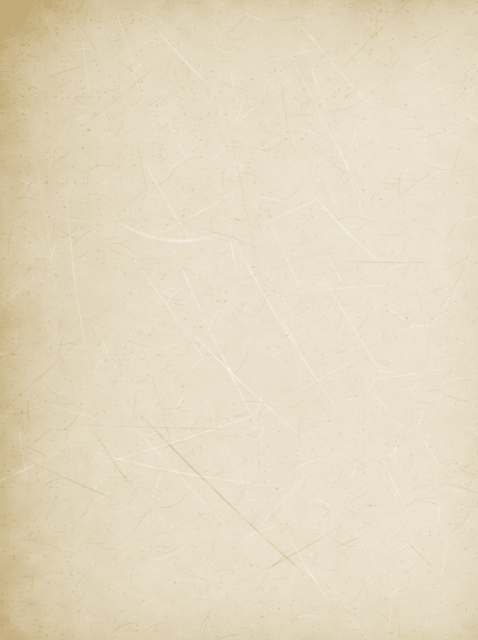
This texture is drawn by a Shadertoy shader. Its source:

```glsl
float hash(vec2 p) {
    return fract(sin(dot(p, vec2(127.1, 311.7))) * 43758.5453);
}

vec2 hash2(vec2 p) {
    return vec2(hash(p), hash(p + 47.3));
}

float noise(vec2 p) {
    vec2 i = floor(p), f = fract(p);
    f = f * f * (3.0 - 2.0 * f);
    return mix(mix(hash(i), hash(i + vec2(1, 0)), f.x),
               mix(hash(i + vec2(0, 1)), hash(i + 1.0), f.x), f.y);
}

float fbm(vec2 p) {
    float sum = 0.0, amp = 0.5;
    for (int i = 0; i < 5; i++) {
        sum += amp * noise(p);
        p = p * 2.03 + 17.1;
        amp *= 0.5;
    }
    return sum;
}

// Bent line with soft sides and tapered ends
float stroke(vec2 p, vec2 centre, float angle, float halfLength, float bend, float width) {
    vec2 dir = vec2(cos(angle), sin(angle)), d = p - centre;
    float along = dot(d, dir);
    float across = dot(d, vec2(-dir.y, dir.x)) - bend * along * along;
    float side = 1.0 - smoothstep(0.0, width + 1.0 / iResolution.y, abs(across));
    return side * (1.0 - smoothstep(0.4 * halfLength, halfLength, abs(along)));
}

// Short fibres, one per cell at most
float fibres(vec2 p, float cells, float share, float seed) {
    float sum = 0.0;
    for (int y = -1; y <= 1; y++)
    for (int x = -1; x <= 1; x++) {
        vec2 id = floor(p * cells) + vec2(x, y);
        vec2 r = hash2(id + seed), s = hash2(id + seed + 91.7);
        float angle = 0.5 + 2.2 * (s.x - 0.5);
        float ink = step(hash(id + seed + 5.9), share) * (0.3 + 0.7 * s.y);
        sum += ink * stroke(p, (id + r) / cells, angle, (0.2 + 0.6 * s.y) / cells,
                            (r.x - 0.5) * cells, 0.0006);
    }
    return sum;
}

// Round flecks kept inside their cells
float specks(vec2 p, float cells, float share, float seed) {
    vec2 id = floor(p * cells), r = hash2(id + seed);
    vec2 d = (fract(p * cells) - 0.25 - 0.5 * r) / cells;
    d.y *= 0.7 + 0.8 * r.x;
    float radius = 0.0006 + 0.0016 * pow(r.y, 3.0);
    float dot1 = 1.0 - smoothstep(0.3 * radius, radius + 1.0 / iResolution.y, length(d));
    return dot1 * step(hash(id + seed + 8.3), share) * (0.4 + 0.6 * r.x);
}

void mainImage(out vec4 fragColor, in vec2 fragCoord) {
    vec2 p = fragCoord / iResolution.y;
    float wide = iResolution.x / iResolution.y;
    float clouds = fbm(p * 5.0) - 0.48;
    float mottle = fbm(p * 38.0 + 9.0) - 0.48;

    // Browning that creeps in from the edges
    float age = 0.93 * exp(-p.x / 0.095) + 0.62 * exp(-(1.0 - p.y) / 0.06)
              + 0.42 * exp(-p.y / 0.05) + 0.16 * exp(-(wide - p.x) / 0.03);
    age *= 1.0 + 0.9 * clouds + 0.35 * mottle;
    float shade = age + 0.09 * clouds + 0.10 * mottle + 0.03;

    // Paper grain
    shade += 0.09 * (noise(p * 420.0) - 0.5) + 0.05 * (noise(p * vec2(120.0, 260.0)) - 0.5);

    // Long scratches, mostly falling to the right
    float pale = 0.0, dark = 0.0;
    for (int i = 0; i < 80; i++) {
        vec2 id = vec2(i, 3.7);
        vec2 r = hash2(id), s = hash2(id + 20.0), t = hash2(id + 60.0);
        float angle = s.x < 0.65 ? -1.1 + 0.7 * (s.y - 0.5) : 0.25 + 1.2 * (s.y - 0.5);
        float halfLength = 0.03 + 0.17 * t.x * t.x;
        float mark = stroke(p, r * vec2(wide, 1.0), angle, halfLength,
                            (t.y - 0.5) * 0.13 / halfLength, 0.0004 + 0.0008 * s.y * t.y);
        mark *= 0.25 + 0.75 * t.y;
        if (i % 4 == 0) dark += mark;
        else pale += mark;
    }

    // Deep crease, two side marks and a pale arc
    dark += 1.3 * stroke(p, vec2(0.345, 0.225), -0.77, 0.25, 0.12, 0.0013);
    dark += 0.9 * stroke(p, vec2(0.18, 0.275), -0.97, 0.07, 0.7, 0.0011);
    dark += 0.8 * stroke(p, vec2(0.11, 0.25), -0.42, 0.10, 0.1, 0.0009);
    pale += 1.1 * stroke(p, vec2(0.26, 0.625), -0.13, 0.09, 3.0, 0.0022);
    pale += 0.8 * stroke(p, vec2(0.33, 0.48), -1.13, 0.19, 0.1, 0.0011);

    float wear = smoothstep(0.2, 0.65, noise(p * 55.0 + 31.0));
    shade += 0.34 * dark * (0.35 + 0.65 * wear);
    shade -= 0.27 * pale * (0.4 + 0.6 * wear);

    // Fibres and dirt, thicker towards the upper left
    float dirt = 0.06 + 0.22 * clamp(age, 0.0, 1.0)
               + 0.16 * smoothstep(0.45, 1.0, p.y) * smoothstep(-0.1, 0.2, clouds);
    shade += 0.20 * fibres(p, 26.0, 0.40, 2.0) + 0.17 * fibres(p, 52.0, 0.24, 14.0);
    shade -= 0.18 * fibres(p, 34.0, 0.22, 33.0);
    shade += 0.50 * specks(p, 75.0, dirt, 4.0) + 0.35 * specks(p, 120.0, dirt, 25.0);
    shade -= 0.28 * specks(p, 65.0, 0.06, 52.0);

    vec3 paper = vec3(0.922, 0.890, 0.815);
    vec3 tan1 = vec3(0.790, 0.710, 0.535);
    fragColor = vec4(mix(paper, tan1, clamp(shade, -0.35, 1.25)), 1.0);
}
```
